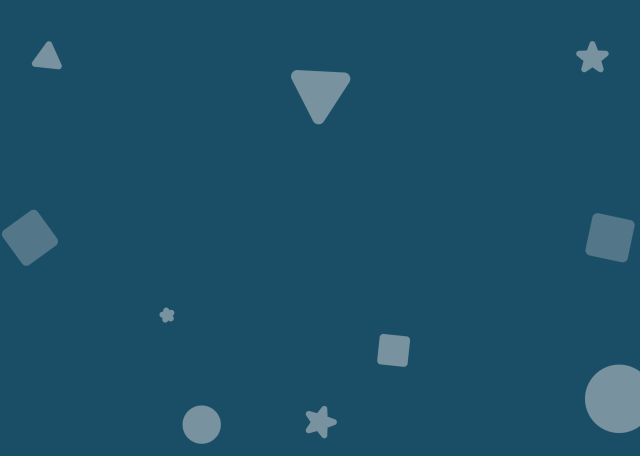
Write a WebGL 2 fragment shader that draws this background.

```glsl
#version 300 es
precision highp float;
// Sparse confetti of soft-cornered stars, squares, triangles and discs on flat teal.
// Shapes are spread around an irregular ring that leaves the centre open;
// one folded distance function draws both the stars and the polygons.

uniform vec2 u_resolution;
out vec4 fragColor;

const float PI = 3.14159265;
const int SHAPE_COUNT = 10;
const int DISC = 1;
const int STAR = 5;

const vec3 TEAL = vec3(0.102, 0.302, 0.400);
const vec3 PALE = vec3(0.475, 0.573, 0.624);
const vec3 FADED = vec3(0.325, 0.465, 0.537);

// Corner count and outer radius (canvas heights) of each shape along the ring
const int CORNERS[SHAPE_COUNT] = int[](4, 5, 3, 3, 4, 5, 1, 5, 4, 1);
const float RADII[SHAPE_COUNT] = float[](
    0.062, 0.037, 0.073, 0.037, 0.062, 0.017, 0.042, 0.037, 0.044, 0.075);

vec2 rotate(vec2 p, float angle) {
    float c = cos(angle), s = sin(angle);
    return vec2(c * p.x - s * p.y, s * p.x + c * p.y);
}

// Signed distance to a star with its first tip on the +x axis
float starDistance(vec2 p, float tips, float tipRadius, float valleyRadius) {
    float halfSector = PI / tips;
    float angle = mod(atan(p.y, p.x) + halfSector, 2.0 * halfSector) - halfSector;
    vec2 folded = length(p) * vec2(cos(angle), abs(sin(angle)));
    vec2 tip = vec2(tipRadius, 0.0);
    vec2 edge = valleyRadius * vec2(cos(halfSector), sin(halfSector)) - tip;
    vec2 offset = folded - tip;
    float along = clamp(dot(offset, edge) / dot(edge, edge), 0.0, 1.0);
    float side = edge.x * offset.y - edge.y * offset.x;
    return length(offset - edge * along) * (side > 0.0 ? -1.0 : 1.0);
}

// Disc, rounded star or rounded regular polygon
float shapeDistance(vec2 p, int corners, float radius) {
    if (corners == DISC) return length(p) - radius;
    bool isStar = corners == STAR;
    float rounding = isStar ? 0.0065 : 0.19 * radius;
    float core = radius - rounding;
    float n = float(corners);
    float valley = core * (isStar ? 0.42 : cos(PI / n));
    return starDistance(p, n, core, valley) - rounding;
}

// Ring position: every third shape is pulled inward, larger ones sit further out
vec2 ringPosition(float index, float radius) {
    float bearing = 2.0 * PI * (index + 0.5) / float(SHAPE_COUNT);
    bearing -= 0.38 * cos(bearing);
    vec2 direction = vec2(cos(bearing), sin(bearing));
    direction /= max(abs(direction.x), abs(direction.y));
    float reach = 0.66 + 0.22 * cos(2.0 * PI * (index - 0.5) / 3.0) + 2.2 * radius;
    return 0.5 + 0.5 * reach * direction;
}

void main() {
    vec2 p = gl_FragCoord.xy / u_resolution.y;
    vec2 canvas = vec2(u_resolution.x / u_resolution.y, 1.0);
    float softness = 0.7 / u_resolution.y;
    vec3 color = TEAL;

    for (int i = 0; i < SHAPE_COUNT; i++) {
        float index = float(i);
        float radius = RADII[i];
        float tilt = radians(33.0 + 57.0 * index);
        vec2 local = rotate(p - ringPosition(index, radius) * canvas, -tilt);
        float d = shapeDistance(local, CORNERS[i], radius);

        // Only the large squares are faded
        vec3 fill = CORNERS[i] == 4 && radius > 0.05 ? FADED : PALE;
        color = mix(color, fill, 1.0 - smoothstep(-softness, softness, d));
    }
    fragColor = vec4(color, 1.0);
}
```
